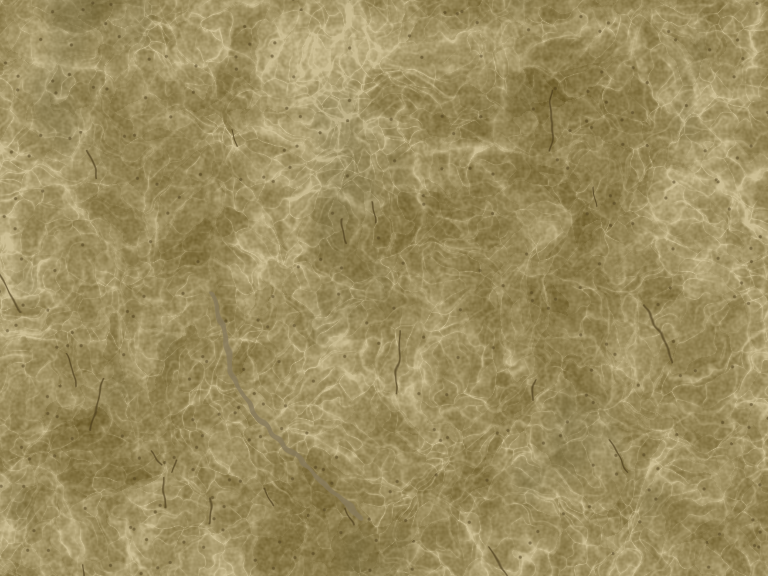
This texture is drawn by a WebGL 1 fragment shader. Its source:

```glsl
precision highp float;
// Brown-gold marble: dark fragments bound by a web of fine pale veins.
// Warped cell borders and gradient-noise filaments set one tone, which picks
// the colour; pale seams, a grey fissure, hairline cracks and pits go on top.

uniform vec2 u_resolution;

const vec3 UMBER = vec3(0.425, 0.360, 0.160);
const vec3 CREAM = vec3(0.805, 0.750, 0.580);
const vec3 MOSS_GREY = vec3(0.45, 0.42, 0.27);
const vec3 FISSURE_GREY = vec3(0.53, 0.48, 0.36);
const vec3 CRACK_BROWN = vec3(0.29, 0.23, 0.10);
const float BASE_TONE = 0.37;
const float CLOUD_CONTRAST = 0.60;
const float WEB_STRENGTH = 0.34;
const float FILAMENT_STRENGTH = 0.21;
const float GRAIN_STRENGTH = 0.20;
const float CRACK_SPACING = 0.15;
const float CRACK_SHARE = 0.36;
const float CRACK_WIDTH = 0.0011;

vec2 hash2(vec2 p) {
  vec3 q = fract(p.xyx * vec3(0.1031, 0.1030, 0.0973));
  q += dot(q, q.yzx + 33.33);
  return fract((q.xx + q.yz) * q.zy);
}

float corner(vec2 cell, vec2 offset) {
  return dot(hash2(cell) * 2.0 - 1.0, offset);
}

float gradientNoise(vec2 p) {
  vec2 i = floor(p), f = fract(p);
  vec2 u = f * f * f * (f * (f * 6.0 - 15.0) + 10.0);
  vec2 e = vec2(1.0, 0.0);
  return mix(mix(corner(i, f), corner(i + e, f - e), u.x),
             mix(corner(i + e.yx, f - e.yx), corner(i + 1.0, f - 1.0), u.x), u.y);
}

float fbm(vec2 p) {
  float sum = 0.0, amp = 0.5;
  for (int i = 0; i < 4; i++) {
    sum += amp * gradientNoise(p);
    p = mat2(1.6, 1.2, -1.2, 1.6) * p + 17.3;
    amp *= 0.5;
  }
  return sum;
}

// x: gap to the cell border, y: random cell value, z: distance to the seed
vec3 cells(vec2 p) {
  vec2 i = floor(p), f = fract(p);
  float near = 8.0, next = 8.0, id = 0.0;
  for (int y = -1; y <= 1; y++) {
    for (int x = -1; x <= 1; x++) {
      vec2 g = vec2(float(x), float(y));
      vec2 h = hash2(i + g + 50.0);
      float d = length(g + h - f);
      if (d < near) { next = near; near = d; id = fract(h.x * 7.0 + h.y * 13.0); }
      else next = min(next, d);
    }
  }
  return vec3(next - near, id, near);
}

float filament(vec2 p, float width) {
  return 1.0 - smoothstep(0.0, width, abs(gradientNoise(p)));
}

float segment(vec2 p, vec2 a, vec2 b) {
  vec2 d = b - a;
  return length(p - a - d * clamp(dot(p - a, d) / dot(d, d), 0.0, 1.0));
}

float bentLine(vec2 p, vec2 a, vec2 b, vec2 c) {
  return min(segment(p, a, b), segment(p, b, c));
}

// Short, mostly upright hairlines scattered one per grid cell
float hairCracks(vec2 p, float pixel) {
  float ink = 0.0;
  vec2 i = floor(p / CRACK_SPACING);
  for (int y = -1; y <= 1; y++) {
    for (int x = -1; x <= 1; x++) {
      vec2 cell = i + vec2(float(x), float(y));
      vec2 h = hash2(cell + 90.0), k = hash2(cell + 140.0);
      vec2 mid = (cell + h) * CRACK_SPACING;
      vec2 arm = vec2(k.x * 0.9 - 0.6, 1.0) * mix(0.012, 0.05, k.y);
      float line = 1.0 - smoothstep(0.0, CRACK_WIDTH + pixel, segment(p, mid - arm, mid + arm));
      ink = max(ink, line * step(fract(h.x * 9.0 + k.y * 5.0), CRACK_SHARE));
    }
  }
  return ink;
}

void main() {
  vec2 p = gl_FragCoord.xy / u_resolution.y;
  float pixel = 1.0 / u_resolution.y;
  vec2 warp = vec2(fbm(p * 5.0 + 3.0), fbm(p * 5.0 + 41.0));
  vec2 jitter = vec2(gradientNoise(p * 38.0), gradientNoise(p * 38.0 + 70.0));
  vec2 q = p + warp * 0.14 + jitter * 0.011;
  vec2 s = p + warp * 0.06 + jitter * 0.008;

  // Clouds, fragments and the vein web
  float cloud = fbm(p * 2.6 + 8.0);
  float tone = BASE_TONE + CLOUD_CONTRAST * cloud;
  float scale = 7.0;
  for (int i = 0; i < 3; i++) {
    vec3 c = cells(q * scale + 5.0);
    float mask = smoothstep(-0.28, 0.32, gradientNoise(p * scale * 0.6 + 23.0) + cloud * 0.5);
    tone += WEB_STRENGTH * mask * exp(-c.x / 0.085) + 0.14 * (c.y - 0.5);
    scale *= 2.2;
  }
  tone += FILAMENT_STRENGTH * (filament(q * 8.0, 0.05) + filament(q * 19.0 + 31.0, 0.09)) * (0.7 + cloud);
  tone += GRAIN_STRENGTH * (gradientNoise(p * 85.0) + gradientNoise(p * 170.0));

  // Pale seams: top band, right diagonal, left upright
  float band = bentLine(s, vec2(-0.1, 0.85), vec2(0.52, 0.917), vec2(1.18, 0.965));
  float diagonal = bentLine(s, vec2(1.04, 0.18), vec2(1.10, 0.566), vec2(1.285, 0.81));
  float upright = bentLine(s, vec2(0.225, -0.05), vec2(0.234, 0.3), vec2(0.286, 0.67));
  float broken = smoothstep(-0.2, 0.25, gradientNoise(p * 9.0 + 60.0));
  tone += 0.20 * exp(-band / 0.022) + 0.22 * exp(-diagonal / 0.022);
  tone += 0.34 * broken * exp(-upright / 0.005);
  tone += 0.10 * exp(-10.0 * dot(p - vec2(0.1, 0.7), p - vec2(0.1, 0.7)));
  vec3 color = mix(UMBER, CREAM, clamp(tone, 0.0, 1.0));

  // Greyish stains, fissure, cracks and pits
  float stain = smoothstep(0.06, 0.26, fbm(p * vec2(4.0, 2.2) + 12.0));
  color = mix(color, MOSS_GREY, 0.38 * stain * (1.0 - 0.6 * clamp(tone, 0.0, 1.0)));
  float fissure = bentLine(s, vec2(0.356, 0.48), vec2(0.45, 0.29), vec2(0.616, 0.105));
  color = mix(color, FISSURE_GREY, 0.8 * (1.0 - smoothstep(0.003, 0.004 + pixel, fissure)));
  color = mix(color, CRACK_BROWN, 0.65 * hairCracks(p + warp * 0.05 + jitter * 0.006, pixel));
  vec3 pit = cells(p * 48.0);
  float pitInk = step(0.9, pit.y) * (1.0 - smoothstep(0.06, 0.2, pit.z));
  gl_FragColor = vec4(mix(color, CRACK_BROWN, 0.5 * pitInk), 1.0);
}
```
